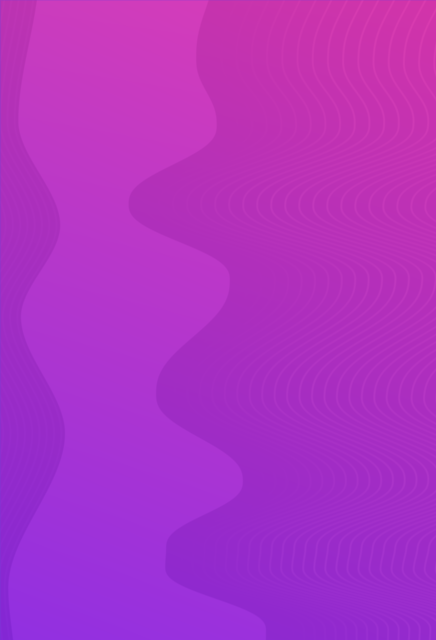
Reproduce this background procedurally as a Shadertoy shader.

```glsl
#define GAP_TOP 0.036
#define GAP_BOTTOM 0.024
#define LINE_WIDTH 0.0032
#define LINE_SWING 1.4
#define LINE_GLOW vec3(0.036, 0.030, 0.020)
#define SIDE_GLOW vec3(0.010, 0.008, 0.010)
#define BAND_LIGHT vec3(0.054, 0.034, 0.048)
#define TOP_LEFT vec3(0.735, 0.200, 0.695)
#define TOP_RIGHT vec3(0.825, 0.204, 0.662)
#define BOTTOM_LEFT vec3(0.512, 0.152, 0.834)
#define BOTTOM_RIGHT vec3(0.582, 0.164, 0.802)
#define RIM_COLOR vec3(0.45, 0.24, 0.84)

// Turning points of each border: depth below the top, then x
const vec2 RIGHT_BENDS[11] = vec2[11](
    vec2(-0.06, 0.492), vec2(0.091, 0.450), vec2(0.196, 0.497),
    vec2(0.319, 0.295), vec2(0.437, 0.527), vec2(0.616, 0.358),
    vec2(0.752, 0.557), vec2(0.856, 0.381), vec2(0.886, 0.379),
    vec2(0.985, 0.610), vec2(1.10, 0.605));
const vec2 LEFT_BENDS[7] = vec2[7](
    vec2(-0.05, 0.090), vec2(0.189, 0.042), vec2(0.352, 0.138),
    vec2(0.495, 0.048), vec2(0.677, 0.149), vec2(0.918, 0.019),
    vec2(1.05, 0.035));

// Round S-shaped step, flat at the ends and steep in the middle
float roundStep(float a, float b, float v) {
    float t = clamp((v - a) / (b - a), 0.0, 1.0);
    float quintic = t * t * t * (t * (t * 6.0 - 15.0) + 10.0);
    return mix(t * t * (3.0 - 2.0 * t), quintic, 0.8);
}

float rightBorder(float depth) {
    float x = RIGHT_BENDS[0].y;
    for (int i = 1; i < 11; i++) {
        vec2 a = RIGHT_BENDS[i - 1], b = RIGHT_BENDS[i];
        x += (b.y - a.y) * roundStep(a.x, b.x, depth);
    }
    return x;
}

float leftBorder(float depth) {
    float x = LEFT_BENDS[0].y;
    for (int i = 1; i < 7; i++) {
        vec2 a = LEFT_BENDS[i - 1], b = LEFT_BENDS[i];
        x += (b.y - a.y) * smoothstep(a.x, b.x, depth);
    }
    return x;
}

// Running line number across the right side
float lineIndex(float x, float depth) {
    return (x - LINE_SWING * rightBorder(depth)) / mix(GAP_TOP, GAP_BOTTOM, depth);
}

// Soft line at every whole step of a value with the given gradient length
float contours(float value, float gradient, float pixel) {
    float d = abs(fract(value) - 0.5) / gradient;
    return 1.0 - smoothstep(0.0, LINE_WIDTH + 0.5 * pixel, d);
}

void mainImage(out vec4 fragColor, in vec2 fragCoord) {
    vec2 uv = fragCoord / iResolution.xy;
    float depth = 1.0 - uv.y;
    float pixel = 1.0 / iResolution.x;
    float aspect = iResolution.x / iResolution.y;

    // Signed distances to the two borders
    float e = 0.002;
    float rightOffset = uv.x - rightBorder(depth);
    float leftOffset = uv.x - leftBorder(depth);
    float rightSlope = (rightBorder(depth + e) - rightBorder(depth - e)) / (2.0 * e);
    float leftSlope = (leftBorder(depth + e) - leftBorder(depth - e)) / (2.0 * e);
    float rightStretch = length(vec2(1.0, rightSlope * aspect));
    float leftStretch = length(vec2(1.0, leftSlope * aspect));
    float rightSide = smoothstep(-pixel, pixel, rightOffset / rightStretch);
    float leftSide = 1.0 - smoothstep(-pixel, pixel, leftOffset / leftStretch);

    // Backdrop gradient
    vec3 color = mix(mix(BOTTOM_LEFT, BOTTOM_RIGHT, uv.x),
                     mix(TOP_LEFT, TOP_RIGHT, uv.x), uv.y);

    // Lighter ribbon between the borders
    color += BAND_LIGHT * (1.0 - rightSide) * (1.0 - leftSide);

    // Contour lines, growing stronger away from the ribbon
    float index = lineIndex(uv.x, depth);
    float across = 1.0 / mix(GAP_TOP, GAP_BOTTOM, depth);
    float along = (lineIndex(uv.x, depth + e) - lineIndex(uv.x, depth - e)) / (2.0 * e);
    float gradient = length(vec2(across, along * aspect));
    float fade = smoothstep(0.02, 0.36, rightOffset) * sqrt(across / gradient);
    color += LINE_GLOW * fade * contours(index, gradient, pixel);
    color += SIDE_GLOW * leftSide * contours(leftOffset * 60.0, 60.0 * leftStretch, pixel);

    // Thin cool rim on the left and top
    float rim = min(uv.x, depth / aspect + 0.001);
    color = mix(color, RIM_COLOR, 0.3 * (1.0 - smoothstep(0.001, 0.004, rim)));

    fragColor = vec4(color, 1.0);
}
```
